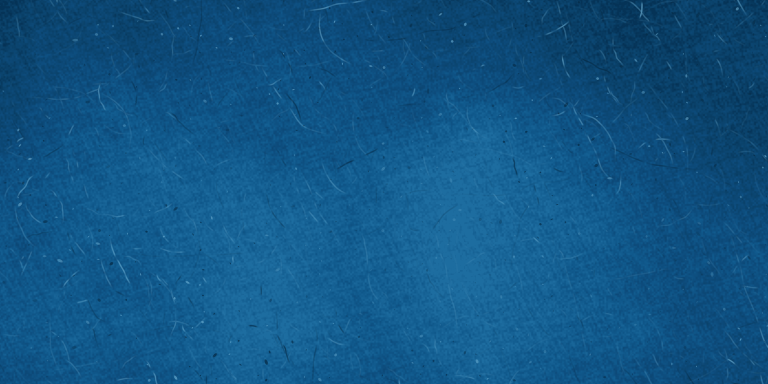
This texture is drawn by a Shadertoy shader. Its source:

```glsl
const vec3 ABYSS = vec3(0.02, 0.20, 0.34);
const vec3 NAVY = vec3(0.04, 0.26, 0.42);
const vec3 COBALT = vec3(0.05, 0.295, 0.485);
const vec3 AZURE = vec3(0.062, 0.35, 0.55);
const vec3 SKY = vec3(0.10, 0.405, 0.605);
const vec3 SCRATCH_LIGHT = vec3(0.42, 0.68, 0.82);
const vec3 SCRATCH_DARK = vec3(0.02, 0.17, 0.28);

const float CLOUD_AMOUNT = 0.60;
const float GRAIN_AMOUNT = 0.30;
const float FIBRE_AMOUNT = 0.16;
const float LINE_WIDTH = 0.0036;
const float SPECK_CELL = 0.034;
const int SCRATCH_LAYERS = 4;

uint mixBits(uint n) {
    n = (n ^ 61u) ^ (n >> 16);
    n *= 9u;
    n ^= n >> 4;
    n *= 668265u;
    return n ^ (n >> 15);
}

float hash(vec2 cell, float seed) {
    ivec3 c = ivec3(floor(vec3(cell, seed)));
    uint n = mixBits(uint(c.x) + mixBits(uint(c.y) + mixBits(uint(c.z))));
    return float(n & 65535u) / 65535.0;
}

float noise(vec2 p, float seed) {
    vec2 i = floor(p), f = fract(p);
    f = f * f * (3.0 - 2.0 * f);
    float low = mix(hash(i, seed), hash(i + vec2(1, 0), seed), f.x);
    float high = mix(hash(i + vec2(0, 1), seed), hash(i + vec2(1, 1), seed), f.x);
    return mix(low, high, f.y);
}

float fbm(vec2 p, float seed) {
    float sum = 0.0, gain = 0.5;
    for (int i = 0; i < 5; i++) {
        sum += gain * noise(p, seed + float(i));
        p = mat2(1.6, 1.2, -1.2, 1.6) * p;
        gain *= 0.5;
    }
    return sum;
}

vec2 rotate(vec2 p, float angle) {
    float c = cos(angle), s = sin(angle);
    return vec2(c * p.x + s * p.y, c * p.y - s * p.x);
}

// Tone 0..1 to the five blues
vec3 blueRamp(float t) {
    t = clamp(t, 0.0, 1.1) * 4.0;
    vec3 c = mix(ABYSS, NAVY, clamp(t, 0.0, 1.0));
    c = mix(c, COBALT, clamp(t - 1.0, 0.0, 1.0));
    c = mix(c, AZURE, clamp(t - 2.0, 0.0, 1.0));
    return mix(c, SKY, clamp(t - 3.0, 0.0, 1.4));
}

// Curved, broken hairlines: x is light cover, y is dark cover
vec2 scratches(vec2 p, float size, float seed, float px) {
    vec2 cover = vec2(0.0), cell = floor(p / size);
    float width = max(LINE_WIDTH, 1.1 * px) / size;
    for (int k = 0; k < 9; k++) {
        vec2 id = cell + vec2(k % 3 - 1, k / 3 - 1);
        vec2 centre = id + vec2(hash(id, seed), hash(id, seed + 1.0));
        float spread = hash(id, seed + 2.0) - 0.5;
        float pick = hash(id, seed + 3.0);
        float angle = pick < 0.4 ? -1.1 + 0.7 * spread : 0.3 + 3.0 * spread;
        vec2 q = rotate(p / size - centre, angle);
        float bend = 1.1 * (hash(id, seed + 4.0) - 0.5);
        float wobble = 0.05 * (noise(vec2(q.x * 5.0, pick * 90.0), seed) - 0.5);
        float d = abs(q.y - bend * q.x * q.x - wobble) / sqrt(1.0 + 4.0 * bend * bend * q.x * q.x);
        float reach = mix(0.2, 0.85, hash(id, seed + 5.0));
        float line = (1.0 - smoothstep(0.0, width, d)) * smoothstep(reach, 0.5 * reach, abs(q.x));
        line *= smoothstep(0.15, 0.75, noise(vec2(q.x * size * 60.0, pick * 50.0), seed + 6.0));
        float strength = hash(id, seed + 7.0);
        line *= 0.12 + 0.7 * strength * strength * strength;
        cover = max(cover, hash(id, seed + 8.0) < 0.68 ? vec2(line, 0.0) : vec2(0.0, line));
    }
    return cover;
}

// Small chips and pits: x is light cover, y is dark cover
vec2 specks(vec2 p, float seed, float px) {
    vec2 id = floor(p / SPECK_CELL);
    vec2 centre = 0.2 + 0.6 * vec2(hash(id, seed), hash(id, seed + 1.0));
    vec2 q = rotate((fract(p / SPECK_CELL) - centre) * SPECK_CELL, 6.3 * hash(id, seed + 2.0));
    q.x *= mix(0.45, 1.0, hash(id, seed + 3.0));
    float radius = mix(0.001, 0.0034, pow(hash(id, seed + 4.0), 3.0));
    float spot = 1.0 - smoothstep(radius - 0.5 * px, radius + 0.7 * px, length(q));
    float pick = hash(id, seed + 5.0);
    return 0.75 * spot * vec2(step(pick, 0.14), step(0.80, pick));
}

void mainImage(out vec4 fragColor, in vec2 fragCoord) {
    float px = 1.0 / iResolution.y;
    vec2 p = fragCoord * px;
    vec2 uv = fragCoord / iResolution.xy;

    // Broad light: glow low in the middle, dark top and right corner
    float tone = 0.76 - 0.50 * smoothstep(0.40, 1.08, uv.y);
    tone += 0.24 * exp(-dot((uv - vec2(0.52, 0.42)) * vec2(3.2, 2.6), (uv - vec2(0.52, 0.42)) * vec2(3.2, 2.6)));
    tone -= 0.24 * smoothstep(0.62, 1.0, uv.x) + 0.12 * smoothstep(0.12, 0.0, uv.x);
    tone -= 0.10 * smoothstep(0.12, 0.0, uv.y);

    // Clouds, fibres and grain
    tone += CLOUD_AMOUNT * (fbm(p * 3.2, 10.0) - 0.48);
    vec2 steep = rotate(p, -1.1), flat_ = rotate(p, 0.25);
    tone += FIBRE_AMOUNT * (noise(steep * vec2(14.0, 170.0), 21.0) - 0.5);
    tone += FIBRE_AMOUNT * (noise(flat_ * vec2(18.0, 150.0), 22.0) - 0.5);
    tone += GRAIN_AMOUNT * (noise(p * 210.0, 23.0) - 0.5);
    vec3 color = blueRamp(tone);

    // Wear gathers in patches
    float wear = 0.45 + 0.75 * smoothstep(0.32, 0.62, fbm(p * 3.5 + 7.0, 30.0));
    vec2 cover = vec2(0.0);
    float size = 0.34;
    for (int i = 0; i < SCRATCH_LAYERS; i++) {
        cover = max(cover, scratches(p, size, 40.0 + 10.0 * float(i), px));
        size *= 0.58;
    }
    cover = max(cover * wear, specks(p, 90.0, px) * wear);
    color = mix(color, SCRATCH_DARK, min(0.85 * cover.y, 1.0));
    color = mix(color, SCRATCH_LIGHT, min(0.75 * cover.x, 1.0));
    fragColor = vec4(color, 1.0);
}
```
